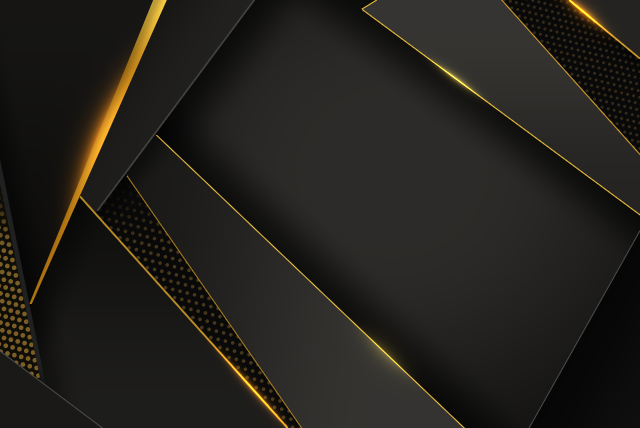
A WebGL 2 fragment shader for this background:

```glsl
#version 300 es
precision highp float;
uniform vec2 u_resolution;
out vec4 outColor;

// Panel edges as start.xy, end.xy; unit = canvas height
const vec4 CENTER_EDGE = vec4(0.367, 0.684, 1.088, 0.0);
const vec4 MESH_EDGE   = vec4(0.297, 0.590, 0.707, 0.0);
const vec4 LOWER_EDGE  = vec4(0.1875, 0.541, 0.674, 0.0);
const vec4 FOLD_EDGE   = vec4(0.2285, 0.508, 0.596, 1.0);
const vec4 BAR_RIGHT   = vec4(0.391, 1.0, 0.076, 0.293);
const vec4 BAR_LEFT    = vec4(0.359, 1.0, 0.070, 0.293);
const vec4 STRIP_EDGE  = vec4(0.0, 0.629, 0.107, 0.102);
const vec4 STRIP_MESH  = vec4(0.0, 0.572, 0.095, 0.111);
const vec4 CORNER_EDGE = vec4(0.0, 0.180, 0.240, 0.0);
const vec4 WEDGE_EDGE  = vec4(0.848, 0.9785, 1.5, 0.498);
const vec4 WEDGE_TIP   = vec4(0.848, 0.9785, 0.883, 1.0);
const vec4 WEDGE_MESH  = vec4(1.176, 1.0, 1.5, 0.639);
const vec4 TOP_EDGE    = vec4(1.334, 1.0, 1.5, 0.863);
const vec4 RIGHT_EDGE  = vec4(1.24, 0.0, 1.5, 0.461);

const vec3 WARM_GREY = vec3(1.0, 0.98, 0.93);
const vec3 GOLD   = vec3(0.80, 0.60, 0.16);
const vec3 YELLOW = vec3(1.0, 0.86, 0.30);
const vec3 AMBER  = vec3(1.0, 0.55, 0.06);
const vec3 STEEL  = vec3(0.30, 0.30, 0.29);
const float RIM = 0.0026;

float pixel;

// Signed distance to a line, positive on the left of its direction
float side(vec2 p, vec4 e) {
  vec2 d = normalize(e.zw - e.xy), q = p - e.xy;
  return d.x * q.y - d.y * q.x;
}

float cover(float d) { return clamp(d / pixel + 0.5, 0.0, 1.0); }

float shade(float d, float reach, float low) {
  return mix(low, 1.0, smoothstep(-0.01, reach, d));
}

// Thin line limited to the span of an edge
float rim(vec2 p, vec4 e, float width) {
  vec2 d = e.zw - e.xy;
  float t = dot(p - e.xy, d) / dot(d, d);
  float w = max(width, pixel);
  float span = step(0.0, t) * step(t, 1.0);
  return span * cover(0.5 * w - abs(side(p, e))) * min(1.0, width / pixel + 0.2);
}

// Light stretched along an edge around a spot
float glint(vec2 p, vec4 e, vec2 spot, float len, float width) {
  float along = dot(p - spot, normalize(e.zw - e.xy)) / len;
  return exp(-along * along - abs(side(p, e)) / width);
}

// Staggered dots
float dots(vec2 p, float cell, float radius) {
  vec2 q = mat2(0.97, 0.24, -0.24, 0.97) * p / cell;
  q.x += 0.5 * mod(floor(q.y), 2.0);
  return cover((radius - length(fract(q) - 0.5)) * cell);
}

void main() {
  vec2 p = gl_FragCoord.xy / u_resolution * vec2(1.5, 1.0);
  pixel = 1.0 / u_resolution.y;

  float center = side(p, CENTER_EDGE), mesh = side(p, MESH_EDGE);
  float lower = side(p, LOWER_EDGE), fold = side(p, FOLD_EDGE);
  float bar = side(p, BAR_RIGHT), barLeft = side(p, BAR_LEFT);
  float strip = side(p, STRIP_EDGE), corner = side(p, CORNER_EDGE);
  float wedge = side(p, WEDGE_EDGE), wedgeMesh = side(p, WEDGE_MESH);
  float top = side(p, TOP_EDGE), right = side(p, RIGHT_EDGE);

  // Backdrop with shadows of the panels above it
  float r = length((p - vec2(0.92, 0.60)) * vec2(0.9, 1.0));
  vec3 col = WARM_GREY * mix(0.172, 0.075, smoothstep(0.15, 0.78, r));
  col *= shade(center, 0.13, 0.35) * shade(-fold, 0.13, 0.35) * shade(-wedge, 0.12, 0.35);
  col = mix(col, vec3(mix(0.025, 0.06, smoothstep(0.0, 0.25, -right))), cover(-right));
  col = mix(col, STEEL, rim(p, RIGHT_EDGE, 0.002));

  // Broad diagonal panel
  vec3 face = WARM_GREY * mix(0.10, 0.205, smoothstep(0.3, 0.95, p.x + 0.15 * (0.5 - p.y)));
  col = mix(col, face * shade(-fold, 0.07, 0.5), cover(-center));

  // Dotted band
  face = vec3(0.035) + vec3(0.24, 0.18, 0.07) * dots(p, 0.0175, 0.24) * smoothstep(0.6, 0.4, p.y);
  col = mix(col, face * shade(-fold, 0.06, 0.5), cover(-mesh));
  col = mix(col, GOLD * 0.85, rim(p, MESH_EDGE, 0.0022));

  // Folded panel beside the bar
  face = WARM_GREY * mix(0.065, 0.125, smoothstep(0.25, 0.0, fold)) * mix(0.75, 1.05, p.y);
  col = mix(col, face, cover(fold));
  col = mix(col, STEEL, rim(p, FOLD_EDGE, 0.004) * 0.8);

  // Lower panel
  face = WARM_GREY * mix(0.06, 0.115, smoothstep(0.55, 0.05, p.y));
  face *= shade(bar, 0.1, 0.55) * shade(strip, 0.08, 0.6);
  col = mix(col, face, cover(-lower));
  col = mix(col, GOLD * 0.9, rim(p, LOWER_EDGE, 0.0045));

  // Left panel, its amber light and the tapered bar
  face = WARM_GREY * mix(0.05, 0.085, smoothstep(0.35, 1.0, p.y)) * shade(strip, 0.07, 0.5);
  face += AMBER * 0.75 * glint(p, BAR_LEFT, vec2(0.222, 0.68), 0.14, 0.017);
  col = mix(col, face, cover(-bar));
  float sheen = exp(-pow((p.y - 0.68) / 0.13, 2.0));
  vec3 metal = mix(vec3(0.64, 0.42, 0.06), vec3(0.90, 0.74, 0.25), smoothstep(0.80, 1.0, p.y));
  metal = mix(metal, vec3(1.0, 0.70, 0.18), sheen * 0.85);
  metal *= mix(0.82, 1.08, smoothstep(-0.025, 0.0, bar));
  col = mix(col, metal, cover(-bar) * cover(barLeft) * step(0.29, p.y));

  // Left strip and bottom corner
  col = mix(col, vec3(0.125) * shade(corner, 0.04, 0.6), cover(-strip));
  face = vec3(0.06, 0.05, 0.03) + vec3(0.42, 0.32, 0.12) * dots(p, 0.0165, 0.33) * smoothstep(0.6, 0.4, p.y);
  col = mix(col, face, cover(-side(p, STRIP_MESH)));
  col = mix(col, WARM_GREY * 0.10, cover(-corner));
  col = mix(col, STEEL, rim(p, CORNER_EDGE, 0.002));

  // Upper wedge, dotted band and top corner
  float wedgeMask = cover(wedge) * cover(-side(p, WEDGE_TIP));
  face = WARM_GREY * mix(0.145, 0.21, smoothstep(0.55, 0.95, p.y));
  col = mix(col, face, wedgeMask);
  face = vec3(0.035) + vec3(0.17, 0.13, 0.06) * dots(p, 0.0145, 0.24);
  col = mix(col, face * shade(-top, 0.05, 0.6), cover(wedgeMesh));
  col = mix(col, WARM_GREY * 0.14, cover(top));
  col = mix(col, GOLD, max(rim(p, WEDGE_MESH, RIM), rim(p, TOP_EDGE, 0.004)));

  // Bright rims and glints
  float bright = max(rim(p, WEDGE_EDGE, RIM), rim(p, WEDGE_TIP, RIM));
  col = mix(col, mix(GOLD, YELLOW, 0.5), max(bright, rim(p, CENTER_EDGE, RIM)));
  col += YELLOW * 0.30 * glint(p, CENTER_EDGE, vec2(0.902, 0.172), 0.07, 0.014);
  col += YELLOW * 0.65 * glint(p, WEDGE_EDGE, vec2(1.07, 0.818), 0.06, 0.006);
  col += AMBER * 0.9 * glint(p, LOWER_EDGE, vec2(0.595, 0.088), 0.10, 0.005);
  col += AMBER * 1.1 * glint(p, TOP_EDGE, vec2(1.367, 0.975), 0.06, 0.008);
  outColor = vec4(min(col, 1.0), 1.0);
}
```
